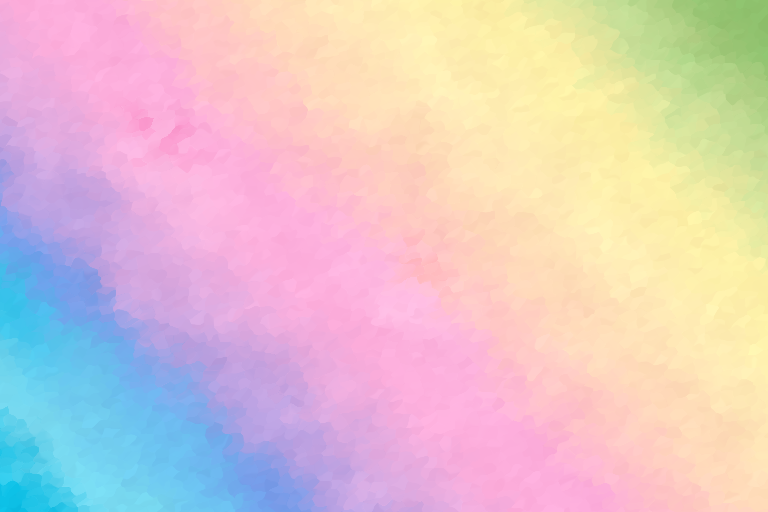
Reproduce this background procedurally as a WebGL 1 fragment shader.

```glsl
precision highp float;
// Diagonal pastel rainbow in watercolour, from cyan at lower left to green at upper right.

uniform vec2 u_resolution;

// Paint colours
const vec3 CYAN = vec3(0.05, 0.75, 0.90);
const vec3 AQUA = vec3(0.47, 0.85, 0.94);
const vec3 SKY = vec3(0.42, 0.76, 0.94);
const vec3 BLUE = vec3(0.45, 0.61, 0.92);
const vec3 VIOLET = vec3(0.71, 0.62, 0.88);
const vec3 ORCHID = vec3(0.87, 0.67, 0.88);
const vec3 PINK = vec3(0.99, 0.68, 0.86);
const vec3 BLUSH = vec3(1.00, 0.76, 0.90);
const vec3 ROSE = vec3(0.98, 0.54, 0.77);
const vec3 CORAL = vec3(1.00, 0.69, 0.70);
const vec3 SALMON = vec3(1.00, 0.77, 0.78);
const vec3 PEACH = vec3(1.00, 0.85, 0.73);
const vec3 CREAM = vec3(1.00, 0.93, 0.71);
const vec3 LEMON = vec3(0.99, 0.94, 0.65);
const vec3 LIME = vec3(0.78, 0.87, 0.59);
const vec3 GREEN = vec3(0.56, 0.76, 0.43);

// Brush and paper
const vec2 ALONG = vec2(0.7071, -0.7071); // direction of the bands
const vec2 ACROSS = vec2(0.7071, 0.7071); // from lower left to upper right
const vec2 STROKE = vec2(0.92, 0.39);     // direction of the bristles
const vec2 FACETS = vec2(42.0, 66.0);     // flat dabs along and across the bristles
const float CRISP = 28.0;                 // sharpness of the dab edges
const float BLEED = 0.10;                 // wander of the band edges
const float FRAY = 0.11;                  // raggedness of the band edges
const float PATCH_TONE = 0.07;            // brightness of pigment patches
const float DAB_TONE = 0.022;             // brightness of single dabs

vec2 hashGradient(vec2 cell) {
  vec2 h = vec2(dot(cell, vec2(127.1, 311.7)), dot(cell, vec2(269.5, 183.3)));
  return 2.0 * fract(sin(h) * 43758.5) - 1.0;
}

float gradientNoise(vec2 p) {
  vec2 i = floor(p), f = fract(p);
  vec2 u = f * f * f * (f * (f * 6.0 - 15.0) + 10.0);
  vec2 e = vec2(1.0, 0.0);
  float low = mix(dot(hashGradient(i), f), dot(hashGradient(i + e), f - e), u.x);
  float high = mix(dot(hashGradient(i + e.yx), f - e.yx),
                   dot(hashGradient(i + 1.0), f - 1.0), u.x);
  return mix(low, high, u.y);
}

float fbm(vec2 p) {
  float sum = 0.0, gain = 0.5;
  for (int i = 0; i < 5; i++) {
    sum += gain * gradientNoise(p);
    p = mat2(1.6, 1.2, -1.2, 1.6) * p + 7.3;
    gain *= 0.5;
  }
  return sum;
}

// Rounds a value to soft-edged steps, like layered drying fronts
float terrace(float v, float steps) {
  float x = v * steps;
  return (floor(x) + smoothstep(0.4, 0.6, fract(x))) / steps;
}

// Flat dabs with narrow blended edges: xy is the dab centre, z its random tone
vec3 dab(vec2 p) {
  vec2 cell = floor(p);
  vec4 sum = vec4(0.0);
  for (int y = -1; y <= 1; y++) {
    for (int x = -1; x <= 1; x++) {
      vec2 id = cell + vec2(float(x), float(y));
      vec2 jitter = hashGradient(id);
      vec2 centre = id + 0.5 + 0.45 * jitter;
      vec2 d = p - centre;
      sum += exp(-CRISP * dot(d, d)) * vec4(centre, jitter.x * jitter.y, 1.0);
    }
  }
  return sum.xyz / max(sum.w, 1e-20);
}

// Next colour of the ramp, blended in between two band positions
void band(inout vec3 paint, float t, float from, float to, vec3 colour) {
  paint = mix(paint, colour, clamp((t - from) / (to - from), 0.0, 1.0));
}

// Soft oval of pigment; radius is along and across the bands
void wash(inout vec3 paint, vec2 p, vec2 centre, vec2 radius, vec3 colour, float amount) {
  vec2 d = p - centre;
  vec2 q = vec2(dot(d, ALONG), dot(d, ACROSS)) / radius;
  paint = mix(paint, colour, amount * exp(-dot(q, q)));
}

void main() {
  vec2 uv = gl_FragCoord.xy / u_resolution.y;
  mat2 toPage = mat2(STROKE, -STROKE.y, STROKE.x);
  vec2 ripple = 0.012 * vec2(gradientNoise(uv * 45.0), gradientNoise(uv * 45.0 + 9.0));
  vec3 facet = dab((uv + ripple) * toPage * FACETS);
  vec2 bristle = mix(uv * toPage, facet.xy / FACETS, 0.8);
  vec2 p = toPage * bristle;

  // Wet edges: broad bleeding plus frayed bristle marks
  float patches = terrace(fbm(p * 8.0 + 3.0), 8.0);
  float fray = terrace(fbm(bristle * vec2(13.0, 26.0)), 8.0);
  vec2 bleed = vec2(fbm(p * 3.0 + 11.0), fbm(p * 3.0 + 29.0));
  vec2 w = p + BLEED * 0.5 * bleed + FRAY * vec2(fray, patches);
  float t = w.x + w.y - 1.0 + BLEED * 0.3 * bleed.x;

  // Bands from lower left to upper right
  vec3 paint = CYAN;
  band(paint, t, -0.94, -0.77, AQUA);
  band(paint, t, -0.72, -0.54, SKY);
  band(paint, t, -0.54, -0.44, BLUE);
  band(paint, t, -0.46, -0.33, VIOLET);
  band(paint, t, -0.33, -0.20, ORCHID);
  band(paint, t, -0.19, 0.02, PINK);
  band(paint, t, 0.18, 0.32, SALMON);
  band(paint, t, 0.32, 0.48, PEACH);
  band(paint, t, 0.48, 0.72, CREAM);
  band(paint, t, 0.72, 0.92, LEMON);
  band(paint, t, 0.96, 1.15, LIME);
  band(paint, t, 1.17, 1.42, GREEN);

  // Pools of stronger and paler pigment
  wash(paint, w, vec2(0.00, 0.41), vec2(0.14, 0.08), CYAN, 0.6);
  wash(paint, w, vec2(0.12, 0.45), vec2(0.14, 0.06), BLUE, 0.6);
  wash(paint, w, vec2(0.34, 0.17), vec2(0.20, 0.08), SKY, 0.6);
  wash(paint, w, vec2(0.53, 0.03), vec2(0.10, 0.06), BLUE, 0.7);
  wash(paint, w, vec2(0.56, 0.17), vec2(0.18, 0.07), VIOLET, 0.7);
  wash(paint, w, vec2(0.17, 0.60), vec2(0.12, 0.06), VIOLET, 0.6);
  wash(paint, w, vec2(0.29, 0.43), vec2(0.12, 0.08), ORCHID, 0.7);
  wash(paint, w, vec2(0.36, 0.64), vec2(0.14, 0.07), BLUSH, 0.6);
  wash(paint, w, vec2(0.80, 0.39), vec2(0.16, 0.06), BLUSH, 0.8);
  wash(paint, w, vec2(0.42, 0.92), vec2(0.14, 0.07), SALMON, 0.6);
  wash(paint, w, vec2(0.53, 0.77), vec2(0.14, 0.07), SALMON, 0.6);
  wash(paint, w, vec2(1.06, 0.30), vec2(0.18, 0.05), SALMON, 0.4);
  wash(paint, w, vec2(1.46, 0.94), vec2(0.14, 0.08), GREEN, 0.6);

  // Small ragged stains
  float ragged = smoothstep(-0.08, 0.08, fbm(bristle * vec2(16.0, 28.0) + 5.0));
  wash(paint, w, vec2(0.32, 0.74), vec2(0.075, 0.045), ROSE, 0.7 * ragged);
  wash(paint, w, vec2(0.82, 0.48), vec2(0.085, 0.04), CORAL, 0.7 * ragged);

  // Pigment patches and single dabs
  paint += (PATCH_TONE * patches + DAB_TONE * facet.z) * vec3(0.5, 1.0, 0.9);
  gl_FragColor = vec4(clamp(paint, 0.0, 1.0), 1.0);
}
```
